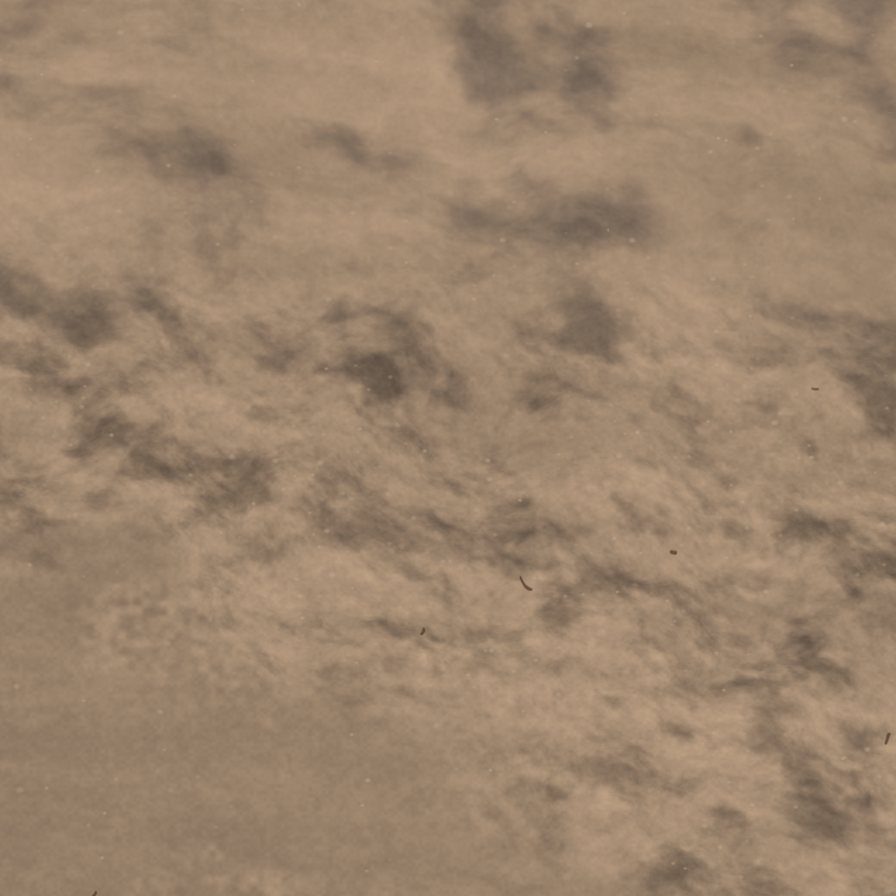
This texture is drawn by a Shadertoy shader. Its source:

```glsl
const vec3 SHADE = vec3(0.395, 0.335, 0.280);
const vec3 SAND = vec3(0.700, 0.592, 0.485);
const vec3 PEBBLE = vec3(0.74, 0.66, 0.56);
const vec3 TWIG = vec3(0.32, 0.22, 0.16);
const float BASE_TONE = 0.83;
const float SMOOTH_DROP = 0.20;
const float BLOTCH_DEPTH = 0.62;
const float RELIEF = 0.42;
const float CRUMBS = 0.42;
const float GRAIN = 0.10;
const float ROW_TILT = 0.07;
const float PEBBLE_CELLS = 62.0;
const float TWIG_CELLS = 9.0;

float hash(vec2 p) {
    return fract(sin(dot(p, vec2(127.1, 311.7))) * 43758.5453);
}

vec2 hash2(vec2 p) {
    return vec2(hash(p), hash(p + 57.3));
}

float noise(vec2 p) {
    vec2 i = floor(p), f = fract(p);
    f = f * f * (3.0 - 2.0 * f);
    return mix(mix(hash(i), hash(i + vec2(1, 0)), f.x),
               mix(hash(i + vec2(0, 1)), hash(i + vec2(1, 1)), f.x), f.y);
}

// Layered noise; a low gain gives soft, blurred forms
float fbm(vec2 p, float gain) {
    float sum = 0.0, total = 0.0, amp = 1.0;
    for (int i = 0; i < 5; i++) {
        sum += amp * noise(p);
        total += amp;
        amp *= gain;
        p = mat2(1.6, 1.2, -1.2, 1.6) * p + 11.7;
    }
    return sum / total;
}

float row(float v, float center, float width) {
    float d = (v - center) / width;
    return exp(-d * d);
}

// Small hollows, stretched along the rows
float hollows(vec2 p) {
    return fbm(p * vec2(21.0, 31.0) + 7.0, 0.52);
}

// Sparse stones, densest where cover is high
float pebbles(vec2 p, float cover) {
    vec2 q = p * PEBBLE_CELLS, cell = floor(q);
    float mask = 0.0;
    for (int y = -1; y <= 1; y++)
    for (int x = -1; x <= 1; x++) {
        vec2 id = cell + vec2(x, y);
        float size = mix(0.06, 0.2, pow(hash(id + 3.1), 3.0));
        float d = length((q - id - hash2(id)) * vec2(0.8, 1.0));
        float present = step(hash(id + 8.6), 0.04 + 0.2 * cover);
        float strength = mix(0.15, 0.75, hash(id + 5.4));
        mask = max(mask, present * strength * (1.0 - smoothstep(size * 0.3, size + 0.1, d)));
    }
    return mask;
}

// Short bent stalks
float twigs(vec2 p) {
    vec2 q = p * TWIG_CELLS, cell = floor(q);
    float mask = 0.0;
    for (int y = -1; y <= 1; y++)
    for (int x = -1; x <= 1; x++) {
        vec2 id = cell + vec2(x, y);
        float angle = 6.283 * hash(id + 2.7), reach = mix(0.02, 0.08, hash(id + 6.2));
        vec2 d = q - id - hash2(id + 1.9);
        d = mat2(cos(angle), -sin(angle), sin(angle), cos(angle)) * d;
        d.y += d.x * d.x * 2.0 + 0.03 * (noise(q * 14.0) - 0.5);
        d.x -= clamp(d.x, -reach, reach);
        float present = step(hash(id + 4.8), 0.14);
        mask = max(mask, present * (1.0 - smoothstep(0.004, 0.026, length(d))));
    }
    return mask;
}

void mainImage(out vec4 fragColor, in vec2 fragCoord) {
    vec2 p = fragCoord / iResolution.y;
    vec2 warp = vec2(fbm(p * 6.0 + 3.0, 0.5), fbm(p * 6.0 + 41.0, 0.5)) - 0.5;
    float v = p.y + ROW_TILT * p.x + 0.05 * warp.y;

    // Smooth ground at lower left, trampled ground elsewhere
    float rough = smoothstep(-0.07, 0.08, p.y - 0.40 + 0.58 * p.x + 0.3 * warp.x);
    float upper = smoothstep(0.55, 0.82, v);

    // Soft smudges above, small crisp hollows below
    vec2 w = p + 0.06 * warp;
    w.y += 0.15 * w.x;
    float broad = fbm(w * vec2(9.0, 13.0) + 19.0, 0.45);
    float small = hollows(w);
    float field = mix(0.4 * broad + 0.6 * small, 0.8 * broad + 0.2 * small, upper);
    field += 0.10 * row(v, 0.67, 0.05) + 0.06 * row(v, 0.46, 0.04);
    field += 0.05 * row(v, 0.86, 0.05) - 0.10 * row(v, 0.93, 0.02);
    field -= 0.06 * row(v, 0.56, 0.03);
    float blotch = rough * smoothstep(0.43, 0.77, field);

    // Wind-drawn bands and slow tonal drift
    float streak = fbm(vec2(p.x * 3.0, v * 22.0) + 5.0, 0.55) - 0.5;
    float drift = fbm(p * vec2(4.0, 6.0) + 23.0, 0.5) - 0.5;
    float tone = BASE_TONE - SMOOTH_DROP * (1.0 - rough);
    tone += mix(0.28, 0.42, rough) * streak + 0.36 * drift;
    tone += 0.08 * row(v, 0.925, 0.012) - BLOTCH_DEPTH * blotch;

    // Lit rims beside the hollows, then crumbled soil
    float lower = rough * (1.0 - 0.65 * upper);
    tone += RELIEF * lower * (hollows(w + vec2(0.004, 0.009)) - small);
    float crumb = fbm(w * vec2(58.0, 78.0) + 13.0, 0.6) - 0.5;
    tone += CRUMBS * crumb * mix(0.3, 1.0, lower);

    // Fine sand grain and pale crust
    float grain = noise(p * 260.0) + noise(p * 130.0 + 9.0) - 1.0;
    float crust = (1.0 - rough) * smoothstep(0.54, 0.7, fbm(p * 7.0 + 31.0, 0.5));
    tone += GRAIN * mix(1.0, 0.6, upper) * grain;
    tone += crust * (0.08 + 0.4 * (noise(p * 110.0) - 0.4));

    vec3 color = mix(SHADE, SAND, tone);
    color += vec3(-0.008, 0.0, 0.014) * blotch * upper;
    float cluster = smoothstep(0.4, 0.7, noise(p * 11.0 + 2.0));
    color = mix(color, PEBBLE, pebbles(p, lower * cluster) * 0.75);
    color = mix(color, TWIG, twigs(p) * (1.0 - upper) * 0.75);
    fragColor = vec4(color, 1.0);
}
```
